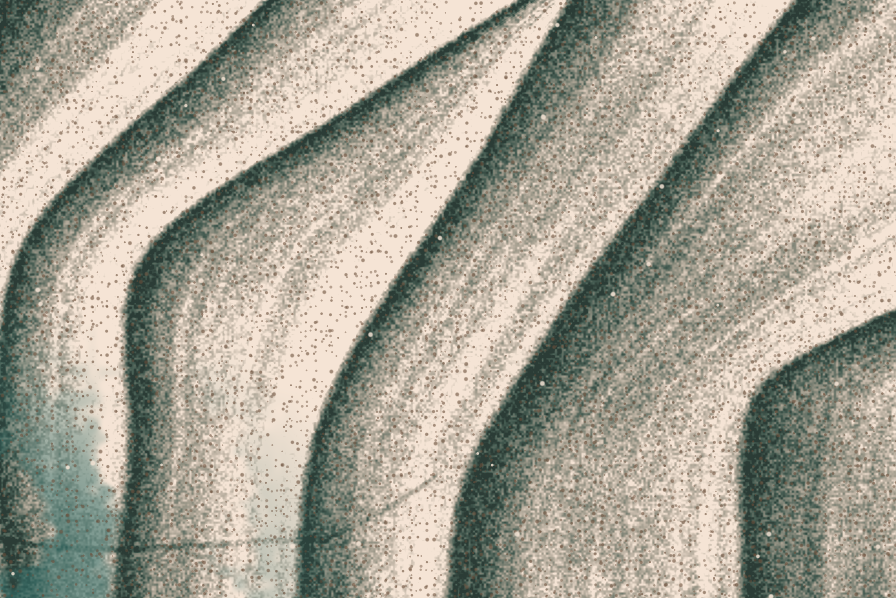
This texture is drawn by a WebGL 1 fragment shader. Its source:

```glsl
precision highp float;
// Combed wet sand: curved ridges with dark teal shadows, fine grooves and coarse grain.
uniform vec2 u_resolution;

const vec3 INK    = vec3(0.17, 0.235, 0.21);
const vec3 SHADOW = vec3(0.27, 0.36, 0.32);
const vec3 MOSS   = vec3(0.46, 0.49, 0.44);
const vec3 STONE  = vec3(0.63, 0.61, 0.55);
const vec3 SAND   = vec3(0.78, 0.73, 0.67);
const vec3 CREAM  = vec3(0.96, 0.895, 0.835);
const vec3 BROWN  = vec3(0.42, 0.31, 0.23);
const vec3 TEAL   = vec3(0.20, 0.42, 0.40);

const float GROOVES = 62.0;        // fine grooves per unit of height
const float GRAIN_SCALE = 270.0;   // sand grains per unit of height
const float GRAIN_CONTRAST = 0.50;
const float SHADE_WIDTH = 0.40;    // reach of a shadow within its furrow
const float MAX_FURROW = 0.45;
const float EDGE = 0.028;          // softness of the ridge crest

float hash(vec2 p) {
  vec3 q = fract(vec3(p.xyx) * 0.1031);
  q += dot(q, q.yzx + 33.33);
  return fract((q.x + q.y) * q.z);
}

float noise(vec2 p) {
  vec2 i = floor(p), f = fract(p);
  f = f * f * (3.0 - 2.0 * f);
  return mix(mix(hash(i), hash(i + vec2(1, 0)), f.x),
             mix(hash(i + vec2(0, 1)), hash(i + vec2(1, 1)), f.x), f.y);
}

// Ridge as (foot x, knee height, slope of the lean, softness of the knee).
vec4 ridge(int i) {
  if (i == 0) return vec4(-0.25, 0.60, 0.70, 0.10);
  if (i == 1) return vec4(0.00, 0.60, 1.10, 0.12);
  if (i == 2) return vec4(0.21, 0.60, 1.65, 0.09);
  if (i == 3) return vec4(0.51, 0.27, 0.62, 0.12);
  if (i == 4) return vec4(0.74, 0.20, 0.75, 0.15);
  if (i == 5) return vec4(1.24, 0.36, 2.20, 0.05);
  return vec4(1.80, 0.36, 2.20, 0.10);
}

// A ridge rises straight from its foot, then leans right above its knee.
float ridgeX(vec4 r, float y) {
  float z = y - r.y;
  return r.x + r.z * 0.5 * (z + sqrt(z * z + r.w * r.w));
}

// Round flecks scattered at random, one at most per cell.
float flecks(vec2 p, float scale, float chance, float radius) {
  vec2 cell = floor(p * scale);
  vec2 center = 0.3 + 0.4 * vec2(hash(cell + 11.0), hash(cell + 47.0));
  float r = radius * (0.6 + 0.6 * hash(cell + 83.0));
  float d = length(fract(p * scale) - center);
  return step(hash(cell), chance) * (1.0 - smoothstep(r * 0.5, r * 1.3, d));
}

vec3 palette(float v) {
  float s = clamp(v, 0.0, 1.0) * 5.0;
  vec3 c = mix(INK, SHADOW, clamp(s, 0.0, 1.0));
  c = mix(c, MOSS, clamp(s - 1.0, 0.0, 1.0));
  c = mix(c, STONE, clamp(s - 2.0, 0.0, 1.0));
  c = mix(c, SAND, clamp(s - 3.0, 0.0, 1.0));
  return mix(c, CREAM, clamp(s - 4.0, 0.0, 1.0));
}

void main() {
  vec2 p = gl_FragCoord.xy / u_resolution.y;
  vec2 q = p + vec2(0.03 * (noise(p * 4.0) - 0.5), 0.02 * (noise(p * 3.0 + 9.0) - 0.5));

  // Find the furrow between two neighbouring ridges.
  float offset = 1.0, gap = 1.0, foot = 0.0, id = 0.0;
  for (int i = 0; i < 6; i++) {
    vec4 a = ridge(i), b = ridge(i + 1);
    float xa = ridgeX(a, q.y), xb = ridgeX(b, q.y);
    if (q.x >= xa && q.x < xb) {
      offset = q.x - xa;
      gap = xb - xa;
      foot = mix(a.x, b.x, offset / gap);
      id = float(i);
    }
  }

  // Shadow right of each ridge, fading to a bright crest before the next.
  float reach = SHADE_WIDTH * (0.55 + 0.9 * noise(vec2(id * 7.3 + 2.0, q.y * 2.5)));
  reach *= mix(1.2, 0.75, q.y);
  float tone = 1.13 * (1.0 - exp(-offset / (min(gap, MAX_FURROW) * reach)));
  tone *= smoothstep(0.0, EDGE, gap - offset);

  // Grooves run along the ridges, in broad and fine strands.
  float broad = noise(vec2(foot * 23.0, q.y * 1.6)) - 0.5;
  float fine = noise(vec2(foot * GROOVES, q.y * 2.2 + 5.0)) - 0.5;
  float hair = noise(vec2(foot * GROOVES * 2.1, q.y * 3.0 + 17.0)) - 0.5;
  tone += (0.34 * broad + 0.27 * fine + 0.13 * hair) * smoothstep(0.0, 0.5, tone);
  tone += 0.12 * (noise(p * 9.0) - 0.5);

  // A faint crack wanders across the foot of the furrows.
  float crackY = 0.09 + 0.03 * (noise(vec2(p.x * 9.0, 3.0)) - 0.5)
               + 0.6 * max(p.x - 0.55, 0.0);
  float crack = 1.0 - smoothstep(0.002, 0.008, abs(p.y - crackY));
  tone -= 0.22 * crack * (1.0 - smoothstep(0.70, 0.78, p.x));

  // Sand grain, strongest in the middle tones.
  float grain = noise(p * GRAIN_SCALE) + 0.5 * noise(p * GRAIN_SCALE * 0.53 + 31.0) - 0.75;
  tone += GRAIN_CONTRAST * grain * (1.0 - 0.45 * smoothstep(0.75, 1.05, tone));
  vec3 color = palette(tone);

  // Teal stain in the lower left, brown and pale flecks over all.
  float stain = smoothstep(0.48, 0.75, noise(p * 8.0 + 4.0) + 0.25 * (noise(p * 45.0) - 0.5));
  stain *= 1.0 - smoothstep(0.1, 0.55, length(p * vec2(0.8, 1.0)));
  color = mix(color, TEAL, 0.65 * stain);
  color = mix(color, BROWN, 0.60 * flecks(p, 75.0, 0.32, 0.22));
  color = mix(color, BROWN, 0.45 * flecks(p + 3.7, 120.0, 0.25, 0.28));
  color = mix(color, CREAM, 0.85 * flecks(p + 8.1, 45.0, 0.03, 0.18));
  gl_FragColor = vec4(color, 1.0);
}
```
